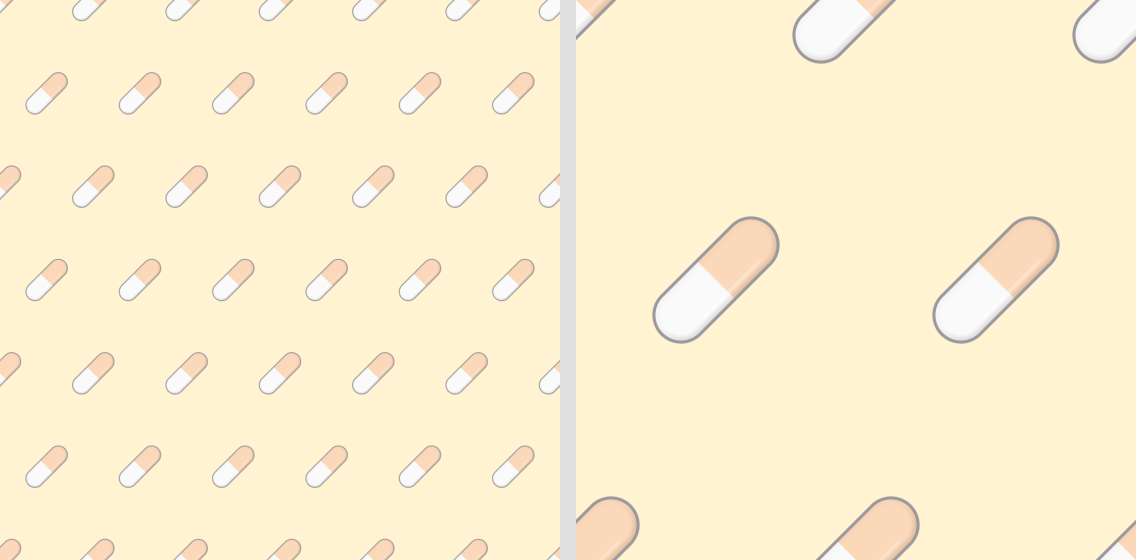
Left: the whole. Right: its middle third, enlarged.
Reproduce this pattern procedurally as a Shadertoy shader.

```glsl
const float REPEATS = 6.0;          // cells across and rows down; even, so the stagger wraps
const float HALF_LENGTH = 0.177;    // capsule centre to cap centre, in cells
const float RADIUS = 0.102;
const float OUTLINE_WIDTH = 0.011;
const float SHADE_WIDTH = 0.026;
const float GLINT_OFFSET = 0.062;   // distance of the highlight from the axis
const float GLINT_WIDTH = 0.011;

const vec3 BACKGROUND = vec3(1.0, 0.953, 0.824);
const vec3 WHITE_HALF = vec3(0.982);
const vec3 PEACH_HALF = vec3(0.984, 0.847, 0.725);
const vec3 OUTLINE = vec3(0.61, 0.60, 0.61);
const vec3 SHADE_TINT = vec3(0.90, 0.89, 0.89);

// Cell coordinates centred on the capsule, with odd rows shifted by half a cell.
vec2 staggeredCell(vec2 p) {
    float row = floor(p.y + 0.5);
    float shift = 0.5 * mod(row, 2.0);
    return vec2(fract(p.x - shift + 0.5) - 0.5, p.y - row);
}

// Signed distance to a capsule lying along the x axis.
float capsuleDistance(vec2 q) {
    q.x -= clamp(q.x, -HALF_LENGTH, HALF_LENGTH);
    return length(q) - RADIUS;
}

// Antialiased coverage of the region where d is negative.
float coverage(float d, float pixel) {
    return 1.0 - smoothstep(-0.75 * pixel, 0.75 * pixel, d);
}

vec3 capsuleColor(vec2 q, float d, float pixel) {
    vec3 color = mix(PEACH_HALF, WHITE_HALF, coverage(q.x, pixel));

    // Soft highlight along the lower right flank
    float glint = 1.0 - smoothstep(0.0, GLINT_WIDTH, abs(q.y - GLINT_OFFSET));
    glint *= 1.0 - smoothstep(0.8 * HALF_LENGTH, HALF_LENGTH, abs(q.x));
    color = mix(color, vec3(1.0), 0.3 * glint);

    // Inner shadow, strongest on the lower right rim
    float rim = smoothstep(-OUTLINE_WIDTH - SHADE_WIDTH, -OUTLINE_WIDTH, d);
    float side = mix(0.2, 1.0, smoothstep(-0.3, 0.7, q.y / RADIUS));
    color *= mix(vec3(1.0), SHADE_TINT, rim * side);

    // Thin grey contour
    float line = 1.0 - coverage(d + OUTLINE_WIDTH, pixel);
    return mix(color, OUTLINE, line);
}

void mainImage(out vec4 fragColor, in vec2 fragCoord) {
    vec2 cell = staggeredCell(REPEATS * fragCoord / iResolution.xy);
    float pixel = REPEATS / min(iResolution.x, iResolution.y);

    // Diagonal frame: x runs to the upper right, y to the lower right
    vec2 q = vec2(cell.x + cell.y, cell.x - cell.y) * inversesqrt(2.0);
    float d = capsuleDistance(q);

    vec3 color = mix(BACKGROUND, capsuleColor(q, d, pixel), coverage(d, pixel));
    fragColor = vec4(color, 1.0);
}
```
